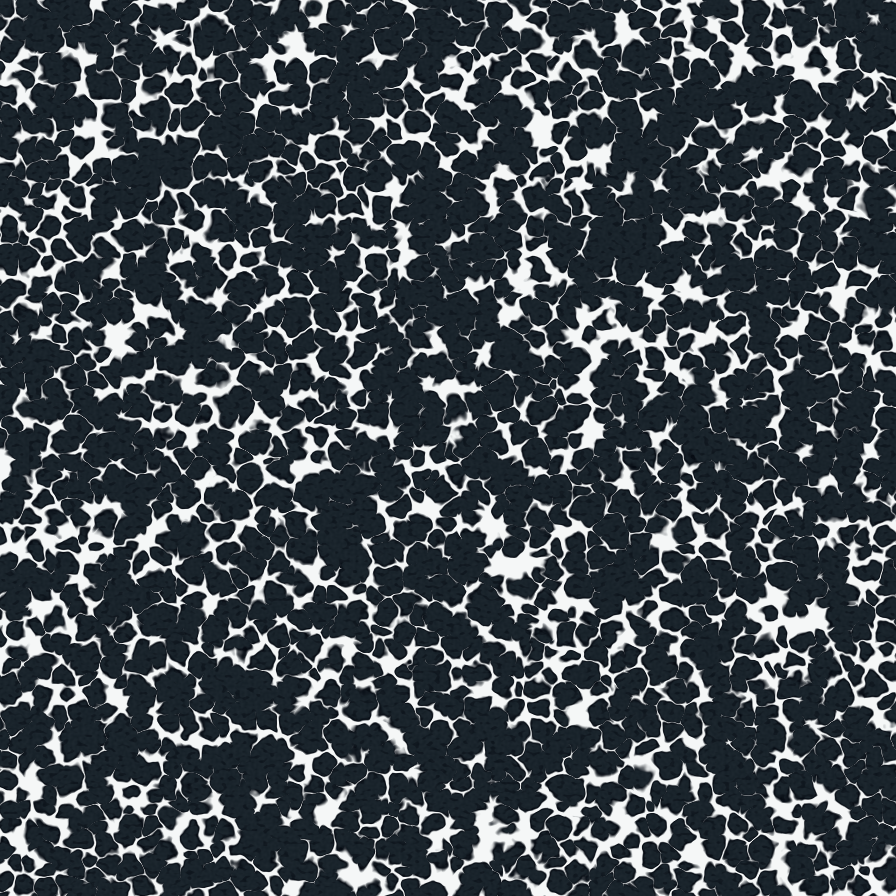
A Shadertoy shader for this texture:

```glsl
// Black marbled notebook cover: broken white veins and flecks between dark ink blobs.

vec2 hash2(vec2 p) {
    vec3 q = fract(p.xyx * vec3(0.1031, 0.1030, 0.0973));
    q += dot(q, q.yzx + 33.33);
    return fract((q.xx + q.yz) * q.zy);
}

float cornerSlope(vec2 corner, vec2 offset) {
    float angle = 6.2832 * hash2(corner).x;
    return dot(vec2(cos(angle), sin(angle)), offset);
}

float gradientNoise(vec2 p) {
    vec2 i = floor(p), f = fract(p);
    vec2 u = f * f * f * (f * (f * 6.0 - 15.0) + 10.0);
    vec2 e = vec2(0.0, 1.0);
    return mix(mix(cornerSlope(i, f), cornerSlope(i + e.yx, f - e.yx), u.x),
               mix(cornerSlope(i + e.xy, f - e.xy), cornerSlope(i + e.yy, f - e.yy), u.x), u.y);
}

vec2 warp(vec2 p) {
    return vec2(gradientNoise(p + 17.0), gradientNoise(p + 91.0));
}

// Distances to the nearest and second nearest blob, each blob with its own size.
vec2 blobDistances(vec2 p) {
    vec2 cell = floor(p);
    vec2 nearest = vec2(9.0);
    for (int y = -2; y <= 2; y++) {
        for (int x = -2; x <= 2; x++) {
            vec2 id = cell + vec2(x, y);
            float radius = 0.3 * (hash2(id + 57.0).x - 0.5);
            float d = length(id + hash2(id) - p) - radius;
            nearest = vec2(min(nearest.x, d), min(nearest.y, max(nearest.x, d)));
        }
    }
    return nearest;
}

void mainImage(out vec4 fragColor, in vec2 fragCoord) {
    vec2 uv = fragCoord / iResolution.y;

    // Ragged blob outlines
    vec2 p = uv * 46.0 + 100.0;
    p += 0.55 * warp(p * 0.9) + 0.17 * warp(p * 2.4);
    vec2 blob = blobDistances(p);

    // Veins swell at junctions and break where the ink closes over them
    float cover = 0.52 + 0.34 * gradientNoise(uv * 9.0 + 5.0)
                       + 0.36 * gradientNoise(uv * 24.0 + 40.0);
    float opening = 1.8 * (blob.x - cover);
    float vein = opening - (blob.y - blob.x);
    float softness = max(0.21, 108.0 / iResolution.y);
    float white = smoothstep(-softness, softness, vein);

    // Ink with a woven grain, deeper along the vein edges
    float grain = gradientNoise(uv * vec2(130.0, 210.0) + 8.0);
    float rim = smoothstep(-0.6, -0.15, vein) * smoothstep(-0.25, 0.05, opening);
    float depth = clamp(0.85 * rim + 0.5 * smoothstep(0.1, 0.4, grain), 0.0, 1.0);
    vec3 ink = mix(vec3(0.10, 0.14, 0.17), vec3(0.03, 0.05, 0.08), depth);
    ink += 0.025 * gradientNoise(uv * 250.0 + 3.0);

    vec3 paper = vec3(0.96, 0.97, 0.97);
    fragColor = vec4(mix(ink, paper, white), 1.0);
}
```
